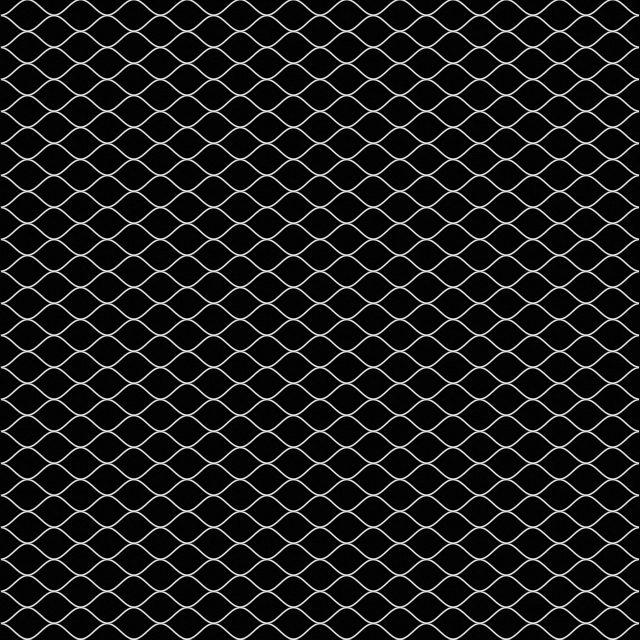
A Shadertoy shader for this pattern:

```glsl
// Fine white wire mesh of mirrored sine waves that touch to form rounded cells on black.

const float TAU = 6.2831853;
const vec2 MESH_REPEATS = vec2(12.03, 20.0);
const vec2 MESH_OFFSET = vec2(-0.0014, 0.001);
const float WAVE_SWING = 0.485;        // in units of the spacing between waves
const float WIRE_HALF_WIDTH = 0.0012;
const vec3 WIRE_COLOR = vec3(0.92);
const vec3 BACKGROUND_COLOR = vec3(0.004);
const float GRAIN_STRENGTH = 0.012;
const float GRAIN_CELLS = 512.0;

float hash(vec2 p) {
    return fract(sin(dot(p, vec2(127.1, 311.7))) * 43758.5453);
}

// Distance to the nearest wave; neighbouring waves swing in opposite directions.
float meshDistance(vec2 p, vec2 repeats, float swing) {
    float wavesDown = 2.0 * repeats.y;
    float row = p.y * wavesDown;
    float angle = TAU * p.x * repeats.x;
    float slope = swing * TAU * repeats.x / wavesDown * sin(angle);
    float nearest = 1.0;
    for (int i = -1; i <= 1; i++) {
        float index = floor(row) + float(i);
        float side = 1.0 - 2.0 * mod(index, 2.0);
        float center = index + 0.5 + side * swing * cos(angle);
        nearest = min(nearest, abs(row - center));
    }
    return nearest / (wavesDown * sqrt(1.0 + slope * slope));
}

float softLine(float dist, float halfWidth, float pixel) {
    return smoothstep(-0.75 * pixel, 0.75 * pixel, halfWidth - dist);
}

// Leaves a hairline of bare background at the left and right ends of the wires.
float sideTrim(float x, float pixel) {
    return smoothstep(0.0015 - pixel, 0.0015 + pixel, x)
         * smoothstep(0.0, pixel, 0.9995 - x);
}

void mainImage(out vec4 fragColor, in vec2 fragCoord) {
    vec2 uv = fragCoord / iResolution.xy;
    float pixel = 1.0 / iResolution.y;

    // Wires, counted from the top of the canvas
    vec2 p = vec2(uv.x, 1.0 - uv.y) + MESH_OFFSET;
    float dist = meshDistance(p, MESH_REPEATS, WAVE_SWING);
    float wire = softLine(dist, WIRE_HALF_WIDTH, pixel) * sideTrim(uv.x, pixel);

    // Faint grain on the background
    float grain = GRAIN_STRENGTH * hash(floor(uv * GRAIN_CELLS));
    vec3 color = mix(BACKGROUND_COLOR + grain, WIRE_COLOR, wire);
    fragColor = vec4(color, 1.0);
}
```
